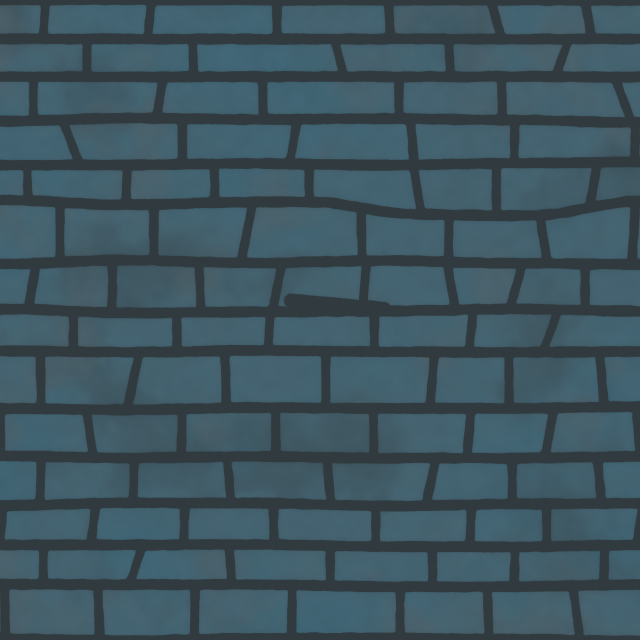
A WebGL 2 fragment shader for this texture:

```glsl
#version 300 es
precision highp float;

uniform vec2 u_resolution;
out vec4 outColor;

const int ROWS = 14;
// Heights of the bed joints, measured down from the top
const float BEDS[15] = float[15](0.0, 0.061, 0.120, 0.1875, 0.2565, 0.3165, 0.409,
    0.487, 0.548, 0.638, 0.715, 0.788, 0.853, 0.9155, 0.9995);
// First upright joint and mean brick length of each row
const float STARTS[14] = float[14](0.070, 0.128, 0.048, 0.104, 0.040, 0.103, 0.052,
    0.126, 0.065, 0.003, 0.066, 0.005, 0.065, 0.003);
const float LENGTHS[14] = float[14](0.173, 0.190, 0.186, 0.177, 0.1465, 0.1474, 0.1245,
    0.1476, 0.1456, 0.142, 0.1458, 0.142, 0.1469, 0.149);

const float BED_HALF = 0.0083;
const float UPRIGHT_HALF = 0.0071;
const float CORNER = 0.004;
const float ROUGHNESS = 0.0016;
const float BED_SWAY = 0.009;
const float SAG = 0.018;
const float BOW = 0.026;
const float LEAN = 0.028;

const vec3 MORTAR = vec3(0.190, 0.227, 0.247);
const vec3 SLATE = vec3(0.268, 0.388, 0.438);
const vec3 SHADE = vec3(0.250, 0.345, 0.385);
const vec3 TEAL = vec3(0.245, 0.400, 0.468);
const vec3 DUST = vec3(0.305, 0.375, 0.405);

float hash(vec2 p) {
    vec3 q = fract(vec3(p.xyx) * 0.1031);
    q += dot(q, q.yzx + 33.33);
    return fract((q.x + q.y) * q.z);
}

float noise(vec2 p) {
    vec2 i = floor(p), f = fract(p);
    f = f * f * (3.0 - 2.0 * f);
    return mix(mix(hash(i), hash(i + vec2(1, 0)), f.x),
               mix(hash(i + vec2(0, 1)), hash(i + vec2(1, 1)), f.x), f.y);
}

float clouds(vec2 p) {
    float sum = 0.0, gain = 0.5;
    for (int i = 0; i < 5; i++) {
        sum += gain * noise(p);
        p = mat2(1.6, 1.2, -1.2, 1.6) * p + 7.3;
        gain *= 0.5;
    }
    return sum;
}

float bedHeight(int i, float x) {
    float sway = i < 3 ? 0.1 : (i < 8 ? 1.0 : 0.6);
    float y = BEDS[i] + sway * BED_SWAY * (noise(vec2(x * 5.0, float(i) * 9.0 + 4.0)) - 0.5);
    if (i == 5) y += SAG * smoothstep(0.49, 0.64, x) * (1.0 - smoothstep(0.84, 1.0, x));
    return y;
}

float uprightX(int row, float k, float t) {
    vec2 id = vec2(k + 20.0, float(row) * 3.0 + 11.0);
    float x = STARTS[row] + k * LENGTHS[row];
    float spread = row < 8 ? 0.20 : 0.07;
    x += BOW * exp(-pow((x - 0.65) / 0.12, 2.0));
    x += spread * LENGTHS[row] * (hash(id) - 0.5);
    float lean = 2.0 * hash(id + 51.0) - 1.0;
    return x + LEAN * lean * lean * lean * (t - 0.5);
}

float segment(vec2 p, vec2 a, vec2 b) {
    vec2 ab = b - a;
    return length(p - a - ab * clamp(dot(p - a, ab) / dot(ab, ab), 0.0, 1.0));
}

float roundMin(float a, float b, float r) {
    float h = max(r - abs(a - b), 0.0) / r;
    return min(a, b) - h * h * r * 0.25;
}

void main() {
    vec2 p = gl_FragCoord.xy / u_resolution;
    p.y = 1.0 - p.y;
    float pixel = 1.0 / min(u_resolution.x, u_resolution.y);

    // Bed joints, and the row lying between them
    int row = 0;
    float bed = 1.0;
    for (int i = 0; i <= ROWS; i++) {
        float y = bedHeight(i, p.x);
        if (p.y > y) row = min(i, ROWS - 1);
        bed = min(bed, abs(p.y - y) - BED_HALF);
    }

    // Upright joints of this row
    float t = (p.y - BEDS[row]) / (BEDS[row + 1] - BEDS[row]);
    float upright = 1.0, brick = 0.0;
    for (int k = -1; k < 9; k++) {
        float x = uprightX(row, float(k), t);
        if (p.x > x) brick = float(k) + 2.0;
        upright = min(upright, abs(p.x - x) - UPRIGHT_HALF);
    }

    // Slumped mortar wedge, rounded corners and rough edges
    float gap = roundMin(bed, upright, CORNER);
    gap = min(gap, segment(p, vec2(0.455, 0.470), vec2(0.60, 0.483)) - 0.011);
    gap += ROUGHNESS * (noise(p * 55.0) - 0.5) + 0.4 * ROUGHNESS * (noise(p * 190.0) - 0.5);

    // Stained brick faces
    float stain = clouds(p * 7.0);
    float tint = hash(vec2(brick, float(row) + 40.0)) - 0.5;
    vec3 color = mix(SHADE, SLATE, smoothstep(0.25, 0.52, stain + 0.1 * tint));
    color = mix(color, TEAL, 0.65 * smoothstep(0.48, 0.72, clouds(p * 4.0 + 19.0) + 0.08 * tint));
    color = mix(color, DUST, 0.55 * smoothstep(0.50, 0.72, clouds(p * 9.0 + 43.0)));
    color *= 1.0 + 0.07 * (clouds(p * 45.0) - 0.48);
    color *= 1.0 - 0.06 * exp(-max(gap, 0.0) / 0.003);

    float face = smoothstep(-0.75 * pixel, 0.75 * pixel, gap);
    outColor = vec4(mix(MORTAR, color, face), 1.0);
}
```
